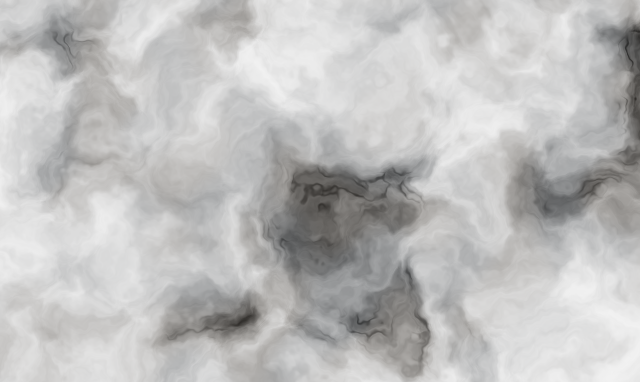
This texture is drawn by a Shadertoy shader. Its source:

```glsl
// Bright overcast clouds with soft wisps and smoky grey hollows.

const float BASE_LIGHT = 0.825;     // mean brightness of the cloud sheet
const float CEILING = 0.965;        // brightest white
const float FLOOR_LIGHT = 0.10;     // darkest grey
const float BILLOW_SCALE = 2.6;     // large billows per canvas height
const float BILLOW_CONTRAST = 0.46;
const float WISP_SCALE = 7.0;       // fine wisps per canvas height
const float WISP_CONTRAST = 0.20;
const float WARP_AMOUNT = 0.34;     // how far turbulence bends the shapes
const float CREASE_SCALE = 15.0;
const float CREASE_DEPTH = 0.16;
const vec3 WARM_TINT = vec3(0.012, 0.002, -0.010);
const vec3 COOL_TINT = vec3(-0.005, 0.001, 0.006);

// Hollows: centre x, centre y, radius, depth, in canvas heights.
const int HOLLOWS = 11;
const vec4 HOLLOW[HOLLOWS] = vec4[HOLLOWS](
    vec4(1.03, 0.19, 0.09, 0.48), vec4(1.68, 0.79, 0.11, 0.66),
    vec4(1.54, 0.52, 0.15, 0.27), vec4(1.08, 0.54, 0.13, 0.29),
    vec4(0.85, 0.42, 0.17, 0.28), vec4(0.58, 0.13, 0.12, 0.36),
    vec4(0.19, 0.88, 0.13, 0.29), vec4(0.16, 0.59, 0.10, 0.20),
    vec4(0.83, 0.10, 0.09, 0.24), vec4(1.27, 0.10, 0.09, 0.20),
    vec4(0.62, 0.90, 0.13, 0.18));

// Unit gradient for a lattice cell.
vec2 cellGradient(vec2 cell) {
    vec3 h = fract(cell.xyx * vec3(0.1031, 0.1030, 0.0973));
    h += dot(h, h.yzx + 33.33);
    float angle = 6.28318 * fract((h.x + h.y) * h.z);
    return vec2(cos(angle), sin(angle));
}

// Signed gradient noise.
float noise(vec2 p) {
    vec2 i = floor(p), f = p - i;
    vec2 u = f * f * f * (f * (f * 6.0 - 15.0) + 10.0);
    vec2 e = vec2(1.0, 0.0);
    float a = dot(cellGradient(i), f);
    float b = dot(cellGradient(i + e.xy), f - e.xy);
    float c = dot(cellGradient(i + e.yx), f - e.yx);
    float d = dot(cellGradient(i + e.xx), f - e.xx);
    return mix(mix(a, b, u.x), mix(c, d, u.x), u.y);
}

// Layered noise, turned at each octave to hide the lattice.
float fbm(vec2 p, int octaves) {
    const mat2 TURN = mat2(0.8, 0.6, -0.6, 0.8);
    float sum = 0.0, amplitude = 0.5;
    for (int i = 0; i < octaves; i++) {
        sum += amplitude * noise(p);
        p = TURN * p * 2.03 + 17.3;
        amplitude *= 0.5;
    }
    return sum;
}

// Summed darkness of the hollows.
float hollowShade(vec2 p) {
    float shade = 0.0;
    for (int i = 0; i < HOLLOWS; i++) {
        vec2 d = (p - HOLLOW[i].xy) / HOLLOW[i].z;
        shade += HOLLOW[i].w * exp(-dot(d, d));
    }
    return shade;
}

void mainImage(out vec4 fragColor, in vec2 fragCoord) {
    vec2 p = fragCoord / iResolution.y;

    // Turbulent bending of the whole sheet
    vec2 warp = vec2(fbm(p * 3.6 + 41.7, 5), fbm(p * 3.6 + 83.2, 5));
    vec2 q = p + WARP_AMOUNT * warp;

    // Billows, and wisps drawn out along the rising diagonal
    float billow = fbm(q * BILLOW_SCALE + 9.4, 6);
    vec2 along = vec2(q.x + q.y, 1.5 * (q.y - q.x)) * 0.707;
    float wisp = fbm(along * WISP_SCALE + 27.1, 5);

    // Hollows with ragged, finely creased interiors
    float shade = hollowShade(q) * (1.0 - 1.3 * billow - 1.0 * wisp);
    float ridge = 1.0 - 3.0 * abs(noise((q + 0.1 * warp) * CREASE_SCALE));
    float patchy = smoothstep(-0.05, 0.25, noise(p * 8.0 + 5.5));
    float crease = smoothstep(0.45, 1.0, ridge) * patchy * smoothstep(0.08, 0.4, shade);

    float light = BASE_LIGHT + BILLOW_CONTRAST * billow + WISP_CONTRAST * wisp;
    light -= shade + CREASE_DEPTH * crease;

    // Soft shoulder into white
    light = CEILING - log(1.0 + exp((CEILING - light) * 20.0)) / 20.0;
    light = max(light, FLOOR_LIGHT);

    // Faint warm and cool drift, strongest in the mid greys
    float drift = smoothstep(-0.25, 0.25, noise(p * 5.0 + 63.0));
    vec3 tint = mix(COOL_TINT, WARM_TINT, drift) * smoothstep(0.95, 0.6, light);
    fragColor = vec4(clamp(vec3(light) + tint, 0.0, 1.0), 1.0);
}
```
